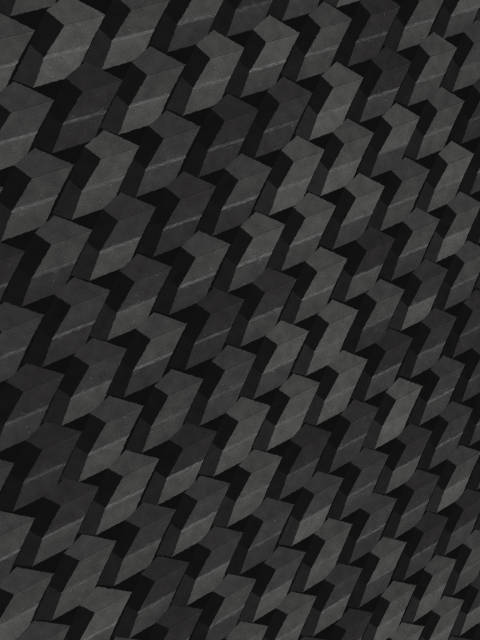
A Shadertoy shader for this pattern:

```glsl
// Wall of protruding dark bricks in stacked pairs, receding in perspective, with chalky joints.

float hash(vec2 p) {
    vec3 q = fract(vec3(p.xyx) * vec3(0.1031, 0.1030, 0.0973));
    q += dot(q, q.yzx + 33.33);
    return fract((q.x + q.y) * q.z);
}

vec2 gradient(vec2 cell) {
    float angle = 6.2832 * hash(cell + 71.0);
    return vec2(cos(angle), sin(angle));
}

float gradientNoise(vec2 p) {
    vec2 i = floor(p), f = fract(p);
    vec2 s = f * f * f * (f * (f * 6.0 - 15.0) + 10.0);
    vec2 e = vec2(1.0, 0.0);
    float lower = mix(dot(gradient(i), f), dot(gradient(i + e), f - e), s.x);
    float upper = mix(dot(gradient(i + e.yx), f - e.yx), dot(gradient(i + 1.0), f - 1.0), s.x);
    return mix(lower, upper, s.y);
}

float fbm(vec2 p) {
    float sum = 0.0, amplitude = 0.6;
    for (int octave = 0; octave < 4; octave++) {
        sum += amplitude * gradientNoise(p);
        p = mat2(1.6, 1.2, -1.2, 1.6) * p + 5.3;
        amplitude *= 0.5;
    }
    return sum;
}

// Screen position (y down, height 1) to wall lattice: inverse of a homography
vec2 wallCoords(vec2 s) {
    vec2 origin = vec2(0.284, 0.349);
    vec2 acrossStep = vec2(0.1023, -0.0219);
    vec2 downStep = vec2(0.0298, 0.0993);
    vec2 recede = vec2(0.032, 0.0195);
    mat2 m = mat2(s * recede.x - acrossStep, s * recede.y - downStep);
    return inverse(m) * (origin - s);
}

float edgeDistance(vec2 p, vec2 a, vec2 b) {
    vec2 e = normalize(b - a);
    return dot(p - a, vec2(e.y, -e.x));
}

// Coverage of a convex quad whose corners run clockwise
float quad(vec2 p, vec2 a, vec2 b, vec2 c, vec2 d, float blur) {
    float dist = max(max(edgeDistance(p, a, b), edgeDistance(p, b, c)),
                     max(edgeDistance(p, c, d), edgeDistance(p, d, a)));
    return 1.0 - smoothstep(-blur, blur, dist);
}

vec3 brickColor(float tone) {
    return tone * mix(vec3(1.02, 0.98, 1.01), vec3(1.0, 1.01, 0.97), smoothstep(0.15, 0.3, tone));
}

// Paints one pair of stacked bricks over the base colour
vec3 paintPair(vec3 base, vec2 p, vec2 id, float blur) {
    vec2 topLeft = vec2(0.073, -0.368), topRight = vec2(0.685, -0.378);
    vec2 jointLeft = vec2(-0.313, 0.0), jointRight = vec2(0.33, 0.0);
    vec2 footLeft = vec2(-0.574, 0.368), footRight = vec2(0.042, 0.355);
    vec2 backLeft = vec2(-0.106, -0.624), backRight = vec2(0.229, -0.78);
    vec2 sideJoint = vec2(-0.45, -0.22), sideFoot = vec2(-0.803, 0.187);

    // Individual set-out and tone of each brick
    p += 0.035 * (vec2(hash(id + 3.0), hash(id + 17.0)) - 0.5);
    float pairTone = hash(id + 41.0);
    float upperTone = mix(0.165, 0.30, smoothstep(0.15, 0.9, mix(pairTone, hash(id + 59.0), 0.45)));
    float lowerTone = mix(0.18, 0.32, smoothstep(0.1, 0.9, mix(pairTone, hash(id + 83.0), 0.6)));

    vec2 grain = p + id * 7.31;
    float mottle = 1.0 + 0.22 * fbm(grain * 5.0) + 0.12 * gradientNoise(grain * 38.0);
    vec2 ragged = p + 0.012 * vec2(gradientNoise(grain * 17.0), gradientNoise(grain * 17.0 + 40.0));

    // Shaded sides, top and the two front faces
    float sideUpper = quad(ragged, backLeft, topLeft, jointLeft, sideJoint, blur);
    float sideLower = quad(ragged, sideJoint, jointLeft, footLeft, sideFoot, blur);
    float top = quad(ragged, backLeft, backRight, topRight, topLeft, blur);
    float frontUpper = quad(ragged, topLeft, topRight, jointRight, jointLeft, blur);
    float frontLower = quad(ragged, jointLeft, jointRight, footRight, footLeft, blur);
    vec3 color = mix(base, brickColor(mix(0.068, 0.085, pairTone) * mottle), sideUpper);
    color = mix(color, brickColor(0.46 * lowerTone * mottle), sideLower);
    color = mix(color, brickColor(0.9 * upperTone * mottle), top);
    color = mix(color, brickColor(upperTone * mottle), frontUpper);
    color = mix(color, brickColor(lowerTone * (1.03 - 0.25 * p.y) * mottle), frontLower);

    // Pale joint ledge and the chalk smeared around it
    float front = max(frontUpper, frontLower);
    float wobble = 0.012 * gradientNoise(grain * vec2(9.0, 3.0));
    float ledge = 1.0 - smoothstep(0.016 - blur, 0.022 + blur, abs(p.y - wobble));
    float strength = mix(0.4, 0.95, hash(id + 97.0)) * (0.85 + 0.6 * gradientNoise(grain * 12.0));
    float smear = exp(-abs(p.y) * 18.0) * smoothstep(0.05, 0.4, fbm(grain * vec2(9.0, 14.0)));
    color = mix(color, vec3(0.41, 0.42, 0.42), front * clamp(max(ledge * strength, 0.5 * smear), 0.0, 1.0));

    // Worn upper edge and sparse pale chips
    float arris = 1.0 - smoothstep(0.0, 0.014 + blur, abs(edgeDistance(p, topLeft, topRight)));
    float chips = smoothstep(0.43, 0.52, gradientNoise(grain * vec2(13.0, 21.0)));
    return color + front * (0.02 * arris + 0.07 * chips * hash(id + 29.0));
}

void mainImage(out vec4 fragColor, in vec2 fragCoord) {
    vec2 screen = vec2(fragCoord.x, iResolution.y - fragCoord.y) / iResolution.y;
    vec2 wall = wallCoords(screen);
    float blur = 0.6 * max(length(dFdx(wall)), length(dFdy(wall))) + 0.004;

    // Each point can be reached only by the four surrounding pairs
    vec3 color = vec3(0.06, 0.057, 0.06);
    for (int row = 0; row < 2; row++) {
        for (int column = 0; column < 2; column++) {
            vec2 id = floor(wall) + vec2(column, row);
            color = paintPair(color, wall - id, id, blur);
        }
    }
    fragColor = vec4(color, 1.0);
}
```
